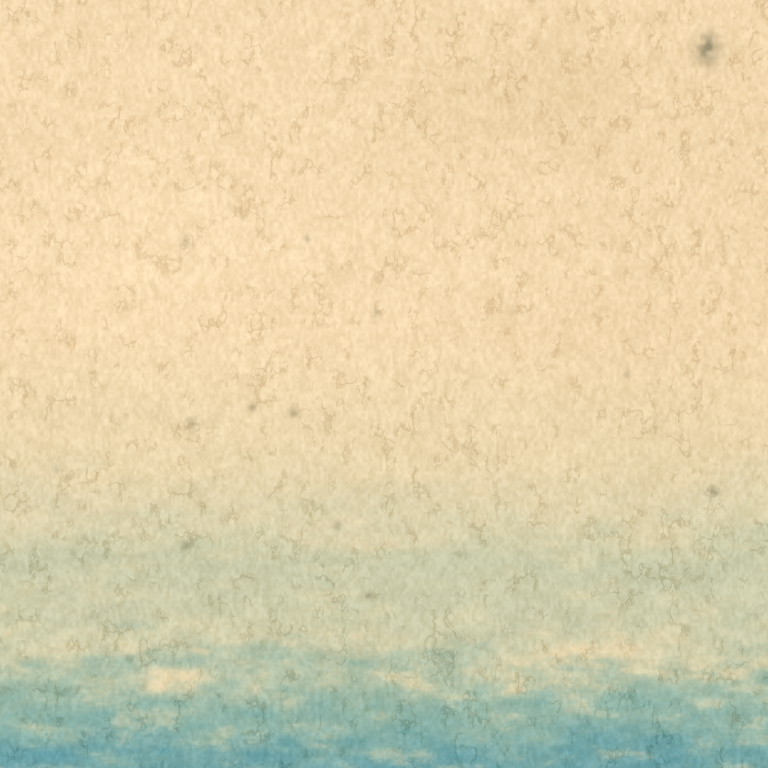
This background is drawn by a WebGL 1 fragment shader. Its source:

```glsl
precision highp float;
// Aged cream paper with a teal watercolour wash rising from the lower edge.
// Stacked vertical gradients are warped by streaky value noise, then covered
// with pale gaps, soft stains, fibrous paper grain and a scatter of specks.

uniform vec2 u_resolution;

const vec3 PAPER = vec3(0.962, 0.858, 0.694);
const vec3 PAPER_LOW = vec3(0.915, 0.843, 0.685);
const vec3 SAGE_LIGHT = vec3(0.845, 0.820, 0.680);
const vec3 SAGE = vec3(0.775, 0.790, 0.665);
const vec3 TEAL = vec3(0.580, 0.712, 0.652);
const vec3 DEEP_TEAL = vec3(0.430, 0.640, 0.655);
const vec3 STAIN = vec3(0.850, 0.740, 0.560);
const vec3 SPECK = vec3(0.470, 0.450, 0.350);

const vec2 BLOT_POS = vec2(0.922, 0.935);
const float BLOT_RADIUS = 0.017;
const float GRAIN_AMOUNT = 0.105;
const float CREASE_AMOUNT = 0.075;
const float WARP_AMOUNT = 0.070;
const int SPECK_COUNT = 14;

float hash(vec2 p) {
  vec3 q = fract(vec3(p.xyx) * 0.1031);
  q += dot(q, q.yzx + 33.33);
  return fract((q.x + q.y) * q.z);
}

float noise(vec2 p) {
  vec2 cell = floor(p);
  vec2 f = fract(p);
  f = f * f * (3.0 - 2.0 * f);
  float low = mix(hash(cell), hash(cell + vec2(1.0, 0.0)), f.x);
  float high = mix(hash(cell + vec2(0.0, 1.0)), hash(cell + vec2(1.0)), f.x);
  return mix(low, high, f.y);
}

// Fractal noise, centred on zero.
float fbm(vec2 p) {
  float sum = 0.0;
  float amplitude = 0.5;
  for (int i = 0; i < 4; i++) {
    sum += amplitude * (noise(p) - 0.5);
    p = mat2(0.96, 0.28, -0.28, 0.96) * p * 2.03 + vec2(17.3, 9.1);
    amplitude *= 0.55;
  }
  return sum;
}

// Soft elliptical patch: 1 at its centre, fading to 0.
float patchAt(vec2 p, vec2 centre, vec2 size) {
  vec2 d = (p - centre) / size;
  return exp(-dot(d, d));
}

// Bands of the wash from the bottom upwards.
vec3 washColor(float y) {
  vec3 c = mix(DEEP_TEAL, TEAL, smoothstep(-0.02, 0.085, y));
  c = mix(c, SAGE, smoothstep(0.07, 0.165, y));
  c = mix(c, SAGE_LIGHT, 0.5 * smoothstep(0.13, 0.17, y));
  c = mix(c, SAGE, 0.6 * smoothstep(0.19, 0.27, y));
  c = mix(c, SAGE_LIGHT, smoothstep(0.25, 0.33, y));
  c = mix(c, PAPER_LOW, smoothstep(0.29, 0.42, y));
  return mix(c, PAPER, smoothstep(0.36, 0.58, y));
}

// Fine fibres, stretched upright, over a coarser mottling.
float paperGrain(vec2 p) {
  vec2 bent = p + 0.008 * vec2(noise(p * 55.0), noise(p * 55.0 + 50.0));
  float fibre = noise(bent * vec2(215.0, 125.0)) - 0.5;
  float fine = noise(p * vec2(310.0, 250.0) + 31.0) - 0.5;
  return 0.55 * fibre + 0.4 * fine + 0.4 * fbm(p * 48.0);
}

// Sparse short dark creases along the contour lines of a noise field.
float creases(vec2 p) {
  float ridge = 1.0 - smoothstep(0.0, 0.10, abs(fbm(p * vec2(75.0, 55.0))));
  return ridge * smoothstep(0.48, 0.80, noise(p * vec2(65.0, 50.0) + 7.0));
}

// Small scattered flecks of varied size and strength.
float specks(vec2 p) {
  float cover = 0.0;
  vec2 wobble = 0.004 * vec2(noise(p * 160.0), noise(p * 160.0 + 70.0));
  for (int i = 0; i < SPECK_COUNT; i++) {
    float id = float(i) + 1.0;
    vec2 centre = vec2(hash(vec2(id, 3.7)), 0.7 * hash(vec2(id, 11.2)));
    float size = mix(0.004, 0.008, hash(vec2(id, 23.5)));
    float strength = mix(0.15, 0.45, hash(vec2(id, 41.9)));
    cover = max(cover, strength * patchAt(p + wobble, centre, vec2(size)));
  }
  return cover;
}

void main() {
  vec2 uv = gl_FragCoord.xy / u_resolution;

  // Wash with an uneven, horizontally streaked edge
  float streak = fbm(uv * vec2(6.0, 20.0));
  float brush = fbm(uv * vec2(24.0, 58.0) + 12.0);
  float lowArea = 1.0 - smoothstep(0.25, 0.6, uv.y);
  float height = uv.y + WARP_AMOUNT * (streak + 0.65 * brush) * (0.4 + lowArea);
  vec3 color = washColor(height);

  // Pale paper showing through the wash
  float gaps = patchAt(uv, vec2(0.205, 0.12), vec2(0.045, 0.020));
  gaps += patchAt(uv, vec2(0.735, 0.105), vec2(0.040, 0.022));
  gaps += patchAt(uv, vec2(0.80, 0.145), vec2(0.110, 0.022));
  float flecks = smoothstep(0.04, 0.32, brush) * (1.0 - smoothstep(0.2, 0.36, uv.y));
  float bare = 0.5 * gaps * (0.8 + 2.0 * brush) + 0.24 * flecks;
  color = mix(color, PAPER_LOW, clamp(bare, 0.0, 0.7));

  // Faint stains and a lighter area in the upper paper
  float mottling = fbm(uv * vec2(8.0, 12.0) + 5.0);
  float stain = 0.22 * patchAt(uv, vec2(0.69, 0.88), vec2(0.17, 0.08));
  stain += 0.10 * patchAt(uv, vec2(0.95, 0.72), vec2(0.25, 0.30));
  stain += 0.30 * max(mottling, 0.0) * smoothstep(0.35, 0.6, uv.y);
  color = mix(color, STAIN, stain);
  color += 0.015 * patchAt(uv, vec2(0.18, 0.68), vec2(0.25, 0.16));

  // Grain and creases, with more colour variation inside the wash
  color += GRAIN_AMOUNT * paperGrain(uv) * vec3(0.85, 0.95, 1.1);
  color -= CREASE_AMOUNT * creases(uv) * vec3(0.9, 1.0, 1.1);
  color += 0.10 * brush * (1.0 - smoothstep(0.1, 0.4, uv.y)) * vec3(1.0, 0.55, 0.3);

  // Specks and the ragged, slightly hollow blot
  float blot = patchAt(uv, BLOT_POS, vec2(0.9, 1.1) * BLOT_RADIUS);
  blot *= 0.35 + 1.0 * noise(uv * 130.0);
  color = mix(color, SPECK, clamp(max(specks(uv), 0.65 * blot), 0.0, 0.7));

  gl_FragColor = vec4(clamp(color, 0.0, 1.0), 1.0);
}
```
